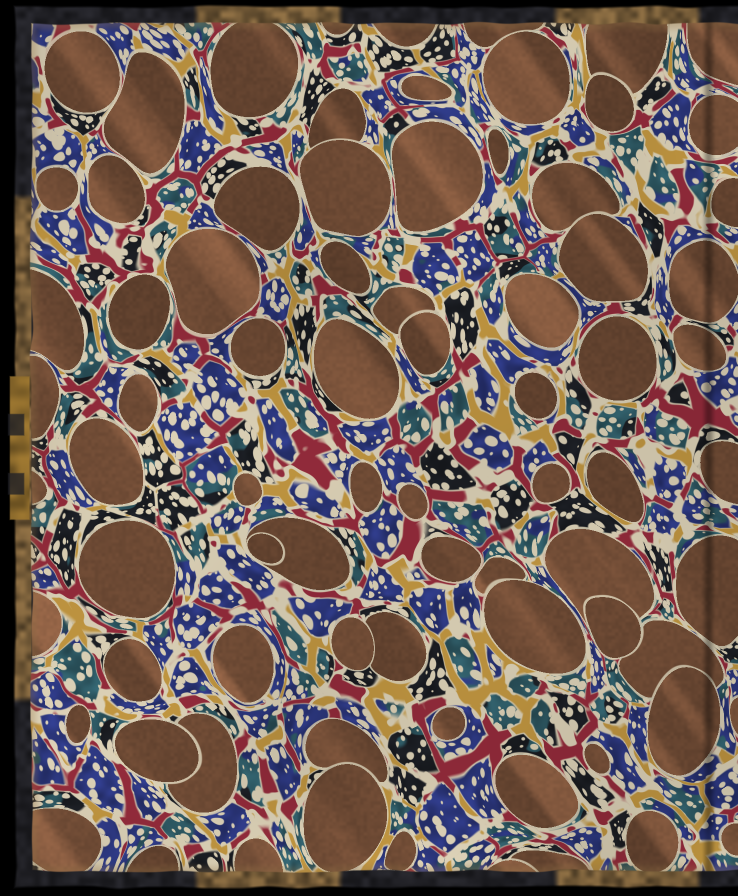
Write a WebGL 2 fragment shader that draws this pattern.

```glsl
#version 300 es
precision highp float;

uniform vec2 u_resolution;
out vec4 fragColor;

// Colours
const vec3 STONE = vec3(0.40, 0.27, 0.19);
const vec3 CREAM = vec3(0.82, 0.78, 0.68);
const vec3 RED = vec3(0.55, 0.16, 0.22);
const vec3 OCHRE = vec3(0.72, 0.56, 0.24);
const vec3 BLUE = vec3(0.16, 0.20, 0.46);
const vec3 TEAL = vec3(0.17, 0.33, 0.37);
const vec3 BLACK = vec3(0.10, 0.11, 0.13);
const vec3 COVER = vec3(0.13, 0.13, 0.15);
const vec3 LEATHER = vec3(0.46, 0.36, 0.22);
const vec3 BRASS = vec3(0.58, 0.44, 0.18);

// Sizes, as parts of the canvas height
const float STONE_GRID = 0.105;
const float STONE_MIN = 0.013;
const float STONE_MAX = 0.058;
const float RIM = 0.0035;
const float CELL_SIZE = 0.046;
const float SPOT_SIZE = 0.0112;
const vec2 PAPER_MIN = vec2(0.035, 0.028);
const float PAPER_TOP = 0.974;
const float FOLD_X = 0.791;

// Behaviour of the floating colour
const float PUSH_REACH = 1.7;   // how far a stone squeezes its surroundings
const float PUSH_CORE = 0.85;   // share of a stone that displaces colour
const float LEAN = 2.1;         // main direction of stones and veins
const int SAMPLES = 2;          // per axis

vec3 hash3(vec2 p) {
    vec3 q = fract(vec3(p.xyx) * vec3(0.1031, 0.1030, 0.0973));
    q += dot(q, q.yxz + 33.33);
    return fract((q.xxy + q.yzz) * q.zyx);
}

float noise(vec2 p) {
    vec2 i = floor(p), f = fract(p);
    f = f * f * (3.0 - 2.0 * f);
    return mix(mix(hash3(i).x, hash3(i + vec2(1, 0)).x, f.x),
               mix(hash3(i + vec2(0, 1)).x, hash3(i + 1.0).x, f.x), f.y);
}

vec2 noise2(vec2 p) { return vec2(noise(p), noise(p + 57.3)) - 0.5; }

mat2 rotation(float a) { return mat2(cos(a), -sin(a), sin(a), cos(a)); }

// Nearest distance, gap to the next cell, and a random value per cell
vec3 voronoi(vec2 p) {
    vec2 base = floor(p);
    float near = 9.0, next = 9.0, id = 0.0;
    for (int j = -1; j <= 1; j++)
    for (int i = -1; i <= 1; i++) {
        vec2 cell = base + vec2(i, j);
        vec3 h = hash3(cell + 19.0);
        float d = length(cell + 0.1 + 0.8 * h.xy - p);
        if (d < near) { next = near; near = d; id = h.z; }
        else next = min(next, d);
    }
    return vec3(near, next - near, id);
}

// Spotted ink cells between cream, red and ochre veins
vec3 veinedInk(vec2 p) {
    p += 0.016 * noise2(p * 16.0) + 0.005 * noise2(p * 60.0);
    vec2 flow = rotation(LEAN) * p * vec2(1.0);
    flow.x *= 0.72;

    vec3 cell = voronoi(flow / CELL_SIZE);
    float pick = cell.z + 0.5 * (noise(p * 45.0) - 0.5);
    vec3 ink = mix(BLACK, TEAL, smoothstep(0.24, 0.28, pick));
    ink = mix(ink, BLUE, smoothstep(0.53, 0.57, pick));
    ink *= 0.8 + 0.4 * noise(p * 90.0);

    vec3 spot = voronoi(flow / SPOT_SIZE + 40.0);
    float spotRadius = mix(0.08, 0.50, spot.z);
    vec3 color = mix(ink, CREAM, smoothstep(0.06, -0.06, spot.x - spotRadius));

    float band = 0.65 * noise(flow * 42.0 + 11.0) + 0.35 * noise(flow * 95.0);
    vec3 vein = mix(CREAM, RED, smoothstep(0.53, 0.57, band));
    vein = mix(vein, OCHRE, smoothstep(0.41, 0.37, band));
    float width = mix(0.05, 0.34, noise(p * 13.0 + 5.0));
    color = mix(color, CREAM, smoothstep(0.04, -0.04, cell.y - width));
    return mix(color, vein, smoothstep(0.04, -0.04, cell.y - 0.78 * width));
}

// Brown stones, each pushing the colour around it aside
vec3 marbling(vec2 p) {
    vec2 start = p;
    p += 0.014 * noise2(p * 13.0);
    vec2 base = floor(p / STONE_GRID);
    float rim = 0.0;
    for (int j = -2; j <= 2; j++)
    for (int i = -2; i <= 2; i++) {
        vec2 id = base + vec2(i, j);
        vec3 place = hash3(id + 7.0), form = hash3(id + 91.0);
        vec2 center = (id + 0.5 + 0.8 * (place.xy - 0.5)) * STONE_GRID;
        float radius = mix(STONE_MIN, STONE_MAX, place.z);
        mat2 turn = rotation(LEAN + 1.6 * (form.x - 0.5));
        float stretch = mix(1.0, 1.28, form.y);
        vec2 axes = vec2(1.0 / stretch, stretch);
        vec2 q = turn * (p - center) * axes;
        float dist = length(q);
        if (dist < radius) {
            float across = dot(start, vec2(0.8, 0.6));
            float sheen = smoothstep(0.5, 0.95, noise(vec2(across * 38.0, form.z * 50.0)));
            float grain = noise(start * 260.0) - 0.5;
            vec3 brown = STONE * (0.9 + 0.2 * form.z + 0.35 * sheen + 0.12 * grain);
            return mix(brown, CREAM, rim * 0.9);
        }
        float reach = radius * PUSH_REACH, core = radius * PUSH_CORE;
        if (dist < reach) {
            float source = reach * sqrt((dist * dist - core * core) / (reach * reach - core * core));
            p = center + (q * source / dist / axes) * turn;
            float edge = RIM * (0.4 + noise(start * 40.0));
            rim = max(rim, smoothstep(edge, 0.6 * edge, dist - radius));
        }
    }
    return mix(veinedInk(p), CREAM, rim * 0.9);
}

float box(vec2 p, vec2 center, vec2 halfSize) {
    vec2 d = abs(p - center) - halfSize;
    return max(d.x, d.y);
}

// Worn cover edge, marbled sheet, fold and clasp
vec3 book(vec2 p) {
    float wobble = 0.004 * (noise(p * 30.0) - 0.5);
    float outside = max(max(PAPER_MIN.x - p.x, PAPER_MIN.y - p.y), p.y - PAPER_TOP) + wobble;
    float side = step(p.x, PAPER_MIN.x);
    float patch_ = mix(abs(abs(p.x - 0.5) - 0.2) - 0.08, abs(p.y - 0.5) - 0.28, side);
    vec3 edge = mix(COVER, LEATHER, smoothstep(0.005, -0.005, patch_ + wobble));
    edge *= 0.65 + 0.6 * noise(p * 120.0);
    edge *= smoothstep(0.020, 0.016, outside);

    vec3 sheet = marbling(p) * (0.93 + 0.14 * noise(p * 6.0));
    sheet = mix(sheet, LEATHER * 1.25, 0.3 * smoothstep(0.012, 0.0, -outside));
    sheet *= 1.0 - 0.35 * smoothstep(0.009, 0.0, abs(p.x - FOLD_X));
    vec3 color = mix(sheet, edge, smoothstep(-0.001, 0.001, outside));

    float clasp = box(p, vec2(0.022, 0.5), vec2(0.011, 0.08));
    color = mix(color, BRASS * (0.7 + 0.4 * noise(p * 80.0)), smoothstep(0.001, -0.001, clasp));
    float slots = box(vec2(p.x, abs(p.y - 0.493)), vec2(0.018, 0.033), vec2(0.009, 0.012));
    return mix(color, COVER, 0.8 * smoothstep(0.001, -0.001, slots));
}

void main() {
    vec3 sum = vec3(0.0);
    for (int j = 0; j < SAMPLES; j++)
    for (int i = 0; i < SAMPLES; i++) {
        vec2 offset = (vec2(i, j) + 0.5) / float(SAMPLES) - 0.5;
        sum += book((gl_FragCoord.xy + offset) / u_resolution.y);
    }
    fragColor = vec4(sum / float(SAMPLES * SAMPLES), 1.0);
}
```
